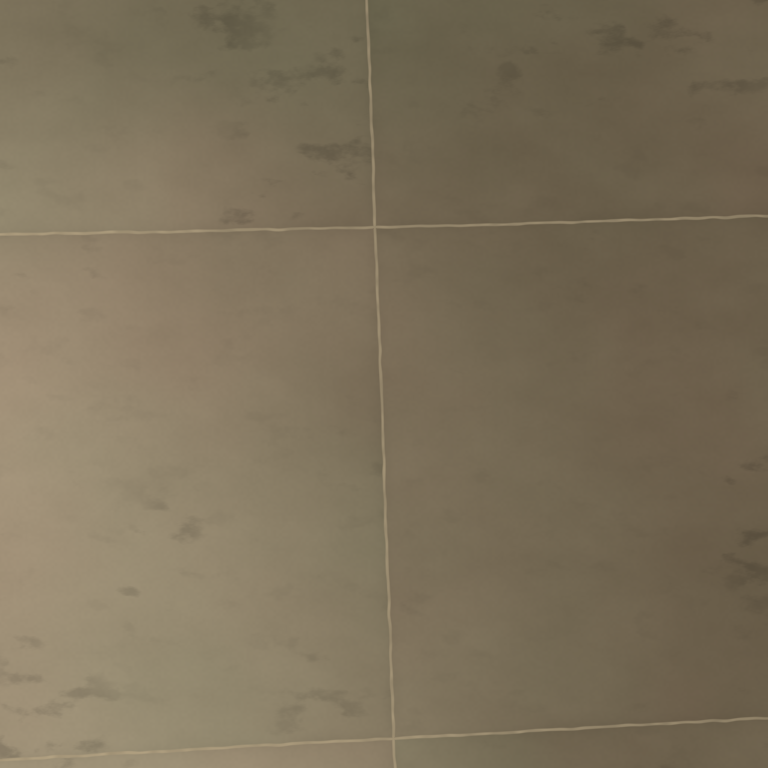
Write a Shadertoy shader that draws this texture.

```glsl
// Large matte taupe stone floor tiles with thin pale grout, seen slightly askew under a soft side light.
#define TILE_SIZE 0.685
#define GROUT_WIDTH 0.0036
#define GROUT_WOBBLE 0.0016
#define CLOUD_AMOUNT 0.30
#define SMUDGE_AMOUNT 0.11
#define TILE_VARIATION 0.06
#define DARK_STONE vec3(0.415, 0.368, 0.290)
#define LIGHT_STONE vec3(0.618, 0.565, 0.465)
#define GROUT_COLOR vec3(0.675, 0.610, 0.490)

float hash(vec2 p) {
    return fract(sin(dot(p, vec2(127.1, 311.7))) * 43758.5453);
}

float noise(vec2 p) {
    vec2 cell = floor(p), f = fract(p);
    f = f * f * (3.0 - 2.0 * f);
    return mix(mix(hash(cell), hash(cell + vec2(1, 0)), f.x),
               mix(hash(cell + vec2(0, 1)), hash(cell + vec2(1, 1)), f.x), f.y);
}

float fbm(vec2 p) {
    float sum = 0.0, amplitude = 0.5;
    for (int i = 0; i < 5; i++) {
        sum += amplitude * noise(p);
        p = mat2(1.6, 1.2, -1.2, 1.6) * p + 7.3;
        amplitude *= 0.5;
    }
    return sum;
}

// Tile coordinates: whole numbers lie on the slightly tilted, bowed joints.
vec2 tileCoords(vec2 p) {
    float joint = 0.514 - 0.036 * p.y;
    float lowerJoint = 0.0104 + 0.0547 * p.x;
    float upperJoint = 0.695 + 0.013 * p.x + 0.011 * p.x * p.x;
    return vec2((p.x - joint) / TILE_SIZE,
                (p.y - lowerJoint) / (upperJoint - lowerJoint));
}

// Broad light falling from the lower left and fading to the top.
float lighting(vec2 p) {
    float glow = 1.03 - smoothstep(0.05, 1.0, p.x + 0.3 * p.y);
    return glow * (1.0 - 0.5 * smoothstep(0.6, 1.0, p.y));
}

void mainImage(out vec4 fragColor, in vec2 fragCoord) {
    vec2 p = fragCoord / iResolution.xy;
    float pixel = 1.0 / min(iResolution.x, iResolution.y);
    vec2 tile = tileCoords(p);
    vec2 id = floor(tile);
    vec2 stone = p + 9.0 * vec2(hash(id), hash(id + 5.7));

    // Cloudy stone, shifted for each tile
    float cloud = fbm(stone * vec2(4.0, 5.5)) - 0.48;
    float mottle = fbm(stone * vec2(19.0, 32.0)) - 0.48;
    float tone = lighting(p) + CLOUD_AMOUNT * cloud + 0.12 * mottle;
    tone += TILE_VARIATION * (hash(id + 2.3) - 0.5);
    vec3 color = mix(DARK_STONE, LIGHT_STONE, clamp(tone, -0.15, 1.1));

    // Drifts of warm and greenish tint, cooler at the top
    float warmth = fbm(stone * 3.0 + 31.0) - 0.48 - 0.3 * smoothstep(0.55, 1.0, p.y);
    color += warmth * vec3(0.035, -0.008, 0.004);

    // Small streaky smudges gathered in patches
    float patches = smoothstep(0.42, 0.68, fbm(stone * 5.0 + 13.0));
    float smudge = smoothstep(0.56, 0.78, fbm(stone * vec2(24.0, 44.0) + 4.0));
    color *= 1.0 - SMUDGE_AMOUNT * smudge * (0.25 + patches);

    // Fine grain
    color *= 1.0 + 0.016 * (noise(p * 260.0) - 0.5);

    // Uneven grout with a faint shadow beside it
    vec2 wobble = vec2(noise(vec2(p.y * 55.0, 3.0)), noise(vec2(p.x * 55.0, 8.0))) - 0.5;
    vec2 offset = (tile - round(tile)) * TILE_SIZE + GROUT_WOBBLE * wobble;
    float edge = min(abs(offset.x), abs(offset.y));
    float halfWidth = GROUT_WIDTH * (0.42 + 0.16 * noise(p * 70.0));
    float softness = max(pixel, 0.0012);
    float grout = 1.0 - smoothstep(halfWidth - softness, halfWidth + softness, edge);
    color *= 1.0 - 0.05 * exp(-edge * 130.0);
    vec3 groutColor = GROUT_COLOR * (0.86 + 0.14 * lighting(p) + 0.12 * (noise(p * 90.0) - 0.5));
    color = mix(color, groutColor, 0.88 * grout);

    fragColor = vec4(color, 1.0);
}
```
